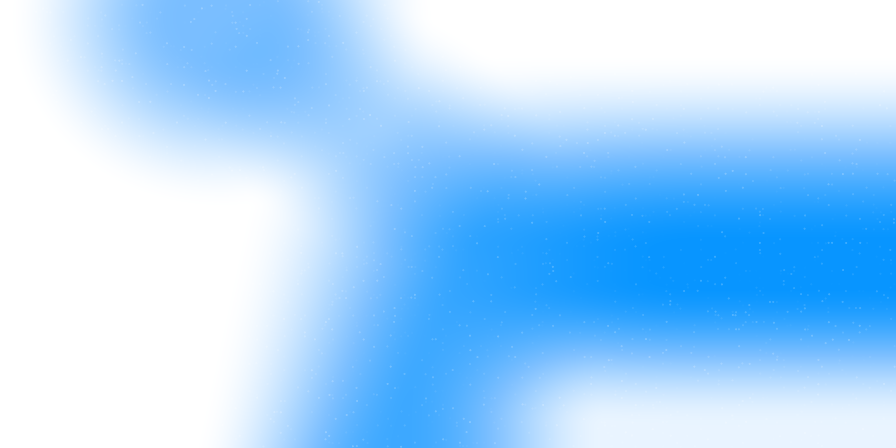
Give the GLSL for this background, as a Shadertoy shader.

```glsl
const vec3 WHITE = vec3(1.0);
const vec3 SKY = vec3(0.49, 0.75, 1.0);
const vec3 AZURE = vec3(0.03, 0.585, 1.0);

float hash(vec2 cell, float seed) {
    vec3 q = fract(vec3(cell.xyx) * vec3(0.1031, 0.1030, 0.0973) + seed);
    q += dot(q, q.yzx + 33.33);
    return fract((q.x + q.y) * q.z);
}

// Soft rotated ellipse: 1 inside, 0 beyond its radii
float softEllipse(vec2 p, vec2 center, vec2 radii, float angle, float core) {
    float c = cos(angle), s = sin(angle);
    vec2 d = p - center;
    vec2 local = vec2(c * d.x + s * d.y, c * d.y - s * d.x);
    return 1.0 - smoothstep(core, 1.0, length(local / radii));
}

// Broad band on the right that bends down to the lower edge
float bentBand(vec2 p) {
    float top = 1.0 - smoothstep(0.44, 0.883, p.y);
    float edge = 0.65 + 0.34 * p.y;
    float blur = 0.22 + 0.13 * p.y;
    float left = smoothstep(edge - blur, edge + blur, p.x);
    float hollow = smoothstep(0.885, 1.354, p.x)
                 * (1.0 - smoothstep(0.05, 0.375, p.y));
    float strength = mix(0.75, 0.98, smoothstep(0.78, 1.56, p.x));
    return strength * top * left * (1.0 - 0.91 * hollow);
}

float blend(float a, float b) {
    return 1.0 - (1.0 - a) * (1.0 - b);
}

vec3 ramp(float density) {
    vec3 pale = mix(WHITE, SKY, clamp(density / 0.51, 0.0, 1.0));
    return mix(pale, AZURE, clamp((density - 0.51) / 0.46, 0.0, 1.0));
}

// Sparse round dust, one candidate per grid cell
float dust(vec2 p, float cells, float pixel) {
    vec2 g = p * cells;
    vec2 cell = floor(g);
    vec2 center = 0.35 + 0.3 * vec2(hash(cell, 0.17), hash(cell, 0.43));
    float soft = 0.5 * pixel * cells;
    float dotMask = 1.0 - smoothstep(0.3 - soft, 0.3 + soft, length(fract(g) - center));
    float glint = hash(cell, 0.71);
    return dotMask * step(0.9, hash(cell, 0.89)) * glint * glint;
}

void mainImage(out vec4 fragColor, in vec2 fragCoord) {
    float pixel = 1.0 / iResolution.y;
    vec2 p = fragCoord * pixel;

    // Upper cloud, diagonal bridge and main band
    float cloud = 0.52 * softEllipse(p, vec2(0.495, 0.96), vec2(0.48, 0.43), 0.0, 0.2);
    float bridge = 0.3 * softEllipse(p, vec2(0.846, 0.70), vec2(0.495, 0.286), -0.49, 0.1);
    float density = blend(blend(cloud, bridge), bentBand(p));

    // Dust shows only against the blue
    vec3 color = ramp(density);
    color = mix(color, WHITE, 0.22 * dust(p, 130.0, pixel));
    fragColor = vec4(color, 1.0);
}
```
